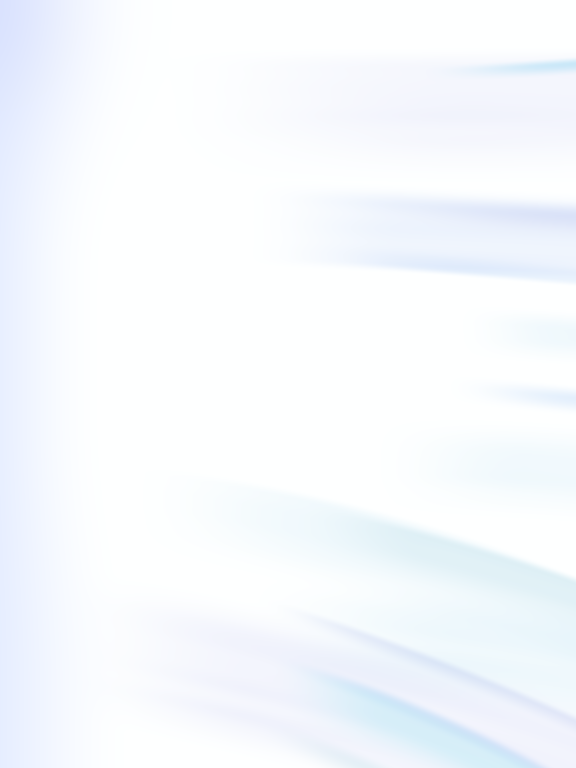
Write a Shadertoy shader that draws this background.

```glsl
const vec3 PAPER = vec3(0.995, 1.0, 1.0);
const vec3 EDGE_BLUE = vec3(0.885, 0.915, 1.0);
const vec3 CORNER_BLUE = vec3(0.95, 0.955, 0.995);
const vec3 LAVENDER = vec3(0.955, 0.957, 0.99);
const vec3 PALE_BLUE = vec3(0.935, 0.955, 0.992);
const vec3 MIST = vec3(0.945, 0.975, 0.99);
const vec3 SKY = vec3(0.90, 0.94, 0.99);
const vec3 VIOLET = vec3(0.92, 0.93, 0.98);
const vec3 CYAN = vec3(0.82, 0.94, 0.98);
const vec3 AQUA = vec3(0.89, 0.98, 0.985);
const vec3 SAGE = vec3(0.92, 0.96, 0.97);

const float EDGE_WIDTH = 0.19;                // reach of the left glow
const vec2 GRAIN_SCALE = vec2(2.5, 55.0);     // along and across a streak
const float GRAIN_AMOUNT = 0.45;

float hash(vec2 p) {
    vec3 q = fract(vec3(p.xyx) * 0.1031);
    q += dot(q, q.yzx + 33.33);
    return fract((q.x + q.y) * q.z);
}

float noise(vec2 p) {
    vec2 cell = floor(p), f = fract(p);
    f = f * f * (3.0 - 2.0 * f);
    float low = mix(hash(cell), hash(cell + vec2(1, 0)), f.x);
    float high = mix(hash(cell + vec2(0, 1)), hash(cell + vec2(1, 1)), f.x);
    return mix(low, high, f.y);
}

// path: start x, start y, y at the right side, bend
// band: thickness, top softness, bottom softness, fade-in length
vec3 streak(vec2 p, vec4 path, vec4 band, vec3 tint) {
    float t = max((p.x - path.x) / (1.0 - path.x), 0.0);
    float depth = mix(path.y, path.z, t) + path.w * t * (1.0 - t) - p.y;
    float mask = smoothstep(-band.y, band.y, depth);
    mask *= 1.0 - smoothstep(band.x - band.z, band.x + band.z, depth);
    mask *= smoothstep(0.0, band.w, p.x - path.x);
    float grain = noise(vec2(p.x, depth + path.y) * GRAIN_SCALE) - 0.5;
    return mix(vec3(1.0), tint, mask * (1.0 + GRAIN_AMOUNT * grain));
}

// Blue glow along the left side, wider toward both corners
vec3 leftGlow(vec2 p) {
    float topFlare = smoothstep(0.65, 1.0, p.y);
    float lowFlare = smoothstep(0.45, 0.1, p.y);
    float reach = EDGE_WIDTH + 0.09 * topFlare + 0.05 * lowFlare;
    float glow = pow(1.0 - smoothstep(-0.08, reach, p.x), 1.2);
    float corner = exp(-dot(p - vec2(0, 1), p - vec2(0, 1)) * 45.0);
    return mix(vec3(1.0), EDGE_BLUE, glow) * mix(vec3(1.0), CORNER_BLUE, corner);
}

// Nearly level streaks in the upper half
vec3 upperStreaks(vec2 p) {
    vec3 c = streak(p, vec4(0.27, 0.924, 0.925, 0.0), vec4(0.12, 0.015, 0.05, 0.55), LAVENDER);
    c *= streak(p, vec4(0.72, 0.911, 0.922, -0.004), vec4(0.013, 0.005, 0.008, 0.25), CYAN);
    c *= streak(p, vec4(0.42, 0.755, 0.735, 0.0), vec4(0.095, 0.015, 0.007, 0.28), PALE_BLUE);
    c *= streak(p, vec4(0.58, 0.745, 0.728, 0.0), vec4(0.028, 0.012, 0.018, 0.42), VIOLET);
    c *= streak(p, vec4(0.58, 0.669, 0.643, 0.0), vec4(0.012, 0.014, 0.005, 0.25), SKY);
    c *= streak(p, vec4(0.79, 0.593, 0.583, 0.0), vec4(0.045, 0.014, 0.015, 0.18), MIST);
    c *= streak(p, vec4(0.77, 0.507, 0.490, 0.0), vec4(0.020, 0.009, 0.013, 0.23), SKY);
    c *= streak(p, vec4(0.64, 0.435, 0.425, 0.01), vec4(0.075, 0.025, 0.035, 0.28), MIST);
    return c;
}

// Arched streaks falling toward the lower right
vec3 lowerStreaks(vec2 p) {
    vec3 c = streak(p, vec4(0.22, 0.391, 0.245, 0.084), vec4(0.085, 0.007, 0.035, 0.40), MIST);
    c *= streak(p, vec4(0.52, 0.345, 0.245, 0.025), vec4(0.045, 0.006, 0.035, 0.22), SAGE);
    c *= streak(p, vec4(0.10, 0.240, 0.065, 0.060), vec4(0.150, 0.030, 0.030, 0.35), LAVENDER);
    c *= streak(p, vec4(0.42, 0.235, 0.185, 0.040), vec4(0.110, 0.025, 0.035, 0.40), MIST);
    c *= streak(p, vec4(0.45, 0.222, 0.065, 0.030), vec4(0.013, 0.006, 0.012, 0.20), VIOLET);
    c *= streak(p, vec4(0.46, 0.147, -0.022, 0.066), vec4(0.012, 0.008, 0.012, 0.25), SKY);
    c *= streak(p, vec4(0.47, 0.142, -0.030, 0.066), vec4(0.055, 0.010, 0.030, 0.20), AQUA);
    c *= streak(p, vec4(0.44, 0.067, -0.130, 0.050), vec4(0.025, 0.010, 0.015, 0.20), SAGE);
    return c;
}

void mainImage(out vec4 fragColor, in vec2 fragCoord) {
    vec2 p = fragCoord / iResolution.xy;
    vec3 color = PAPER * leftGlow(p) * upperStreaks(p) * lowerStreaks(p);
    fragColor = vec4(color, 1.0);
}
```
